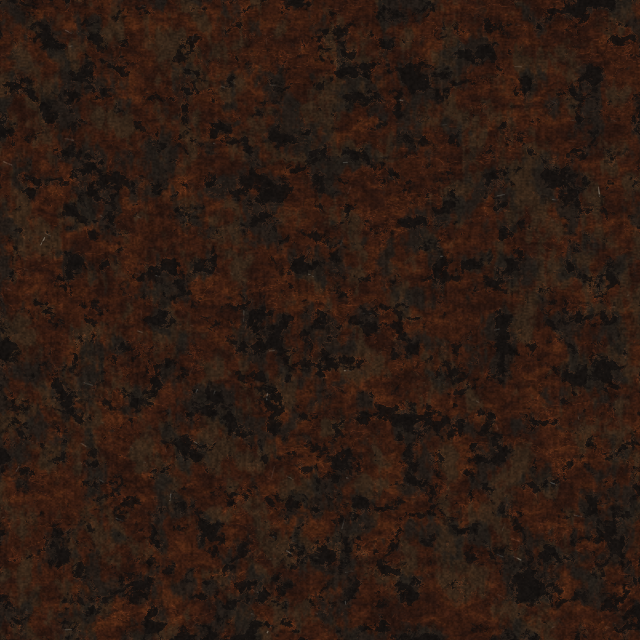
A three.js fragment shader for this texture:

```glsl
// Dark rusted metal: mottled brown rust, slate and olive stains, ragged black patches, pale scratches.
varying vec2 vUv;

float hash(vec2 p) {
  return fract(sin(dot(p, vec2(127.1, 311.7))) * 43758.5453);
}

float valueNoise(vec2 p) {
  vec2 cell = floor(p);
  vec2 f = fract(p);
  vec2 w = f * f * (3.0 - 2.0 * f);
  float bottom = mix(hash(cell), hash(cell + vec2(1.0, 0.0)), w.x);
  float top = mix(hash(cell + vec2(0.0, 1.0)), hash(cell + vec2(1.0)), w.x);
  return mix(bottom, top, w.y);
}

// Layered noise in 0..1; gain sets how rough the fine layers are.
float fbm(vec2 p, float gain) {
  float sum = 0.0;
  float total = 0.0;
  float amplitude = 1.0;
  for (int i = 0; i < 5; i++) {
    sum += amplitude * valueNoise(p);
    total += amplitude;
    amplitude *= gain;
    p = mat2(1.6, 1.2, -1.2, 1.6) * p + 17.3;
  }
  return sum / total;
}

float segmentDistance(vec2 p, vec2 a, vec2 b) {
  vec2 ab = b - a;
  float t = clamp(dot(p - a, ab) / dot(ab, ab), 0.0, 1.0);
  return length(p - a - ab * t);
}

// One short, thin stroke in a random share of the grid cells.
float scratches(vec2 uv, float cells, float share, vec2 direction, float seed) {
  vec2 p = uv * cells;
  vec2 cell = floor(p);
  vec2 key = cell + seed;
  vec2 center = 0.3 + 0.4 * vec2(hash(key + 3.1), hash(key + 7.7));
  float tilt = hash(key + 11.9) - 0.5;
  vec2 halfStroke = (direction + tilt * direction.yx) * mix(0.08, 0.22, hash(key + 5.3));
  float d = segmentDistance(p - cell, center - halfStroke, center + halfStroke) / cells;
  float stroke = 1.0 - smoothstep(0.0003, 0.0018, d);
  return stroke * step(hash(key + 23.5), share) * hash(key + 31.2);
}

// Thin wandering lines along the middle level of a noise field.
float ridge(float n, float width) {
  return 1.0 - smoothstep(0.0, width, abs(n - 0.5));
}

// Rust with cloudy tone changes, drawn out sideways.
vec3 rustLayer(vec2 uv) {
  vec3 deepRust = vec3(0.155, 0.083, 0.058);
  vec3 midRust = vec3(0.210, 0.105, 0.063);
  vec3 brightRust = vec3(0.285, 0.145, 0.075);
  float clouds = fbm(uv * vec2(25.0, 34.0) + 4.0, 0.65);
  float bands = fbm(uv * vec2(34.0, 90.0) + 31.0, 0.65);
  float tone = 0.5 * clouds + 0.5 * bands;
  vec3 color = mix(deepRust, midRust, smoothstep(0.36, 0.52, tone));
  color = mix(color, brightRust, smoothstep(0.51, 0.68, tone));
  float veins = ridge(fbm(uv * vec2(17.0, 42.0) + 57.0, 0.5), 0.018);
  float veinAreas = smoothstep(0.52, 0.68, valueNoise(uv * 13.0 + 8.0));
  return color + vec3(0.070, 0.036, 0.016) * veins * veinAreas;
}

void main() {
  vec3 slate = vec3(0.118, 0.106, 0.092);
  vec3 olive = vec3(0.205, 0.160, 0.108);
  vec3 soot = vec3(0.074, 0.061, 0.055);
  vec3 emberRim = vec3(0.070, 0.030, 0.012);
  vec3 paleMetal = vec3(0.23, 0.24, 0.23);

  vec2 warp = vec2(valueNoise(vUv * 70.0), valueNoise(vUv * 70.0 + 50.0)) - 0.5;
  vec2 uv = vUv + 0.007 * warp;
  vec3 color = rustLayer(uv);

  // Small stains with vertical drips
  float drips = valueNoise(vUv * vec2(170.0, 38.0) + 9.0) - 0.5;
  float stain = fbm(uv * vec2(28.0, 24.0) + 73.0, 0.58);
  float oliveStain = fbm(uv * vec2(27.0, 21.0) + 120.0, 0.62);
  float oliveMask = smoothstep(0.48, 0.66, oliveStain + 0.12 * drips);
  float slateMask = smoothstep(0.47, 0.65, stain + 0.12 * drips);
  color = mix(color, olive, 0.70 * oliveMask);
  color = mix(color, slate, 0.80 * slateMask);

  // Ragged black patches that gather in the slate stains, with rusty rims
  float ragged = fbm(uv * vec2(42.0, 46.0) + 210.0, 0.70);
  float patchField = 0.65 * ragged + 0.35 * stain;
  float sootMask = smoothstep(0.545, 0.605, patchField);
  float rim = smoothstep(0.520, 0.545, patchField) * (1.0 - sootMask);
  float rimAreas = smoothstep(0.45, 0.70, valueNoise(uv * 55.0 + 19.0));
  color += emberRim * rim * rimAreas;
  color = mix(color, soot, 0.85 * sootMask);

  // Scattered dark pits
  float pits = smoothstep(0.70, 0.86, valueNoise(vUv * 150.0 + 41.0));
  color = mix(color, soot, 0.50 * pits * smoothstep(0.44, 0.54, patchField));

  // Fine grain, speckle and brushed streaks
  float grain = valueNoise(vUv * 400.0) - 0.5;
  float speckle = valueNoise(vUv * 210.0 + 25.0) - 0.5;
  float brushed = valueNoise(vUv * vec2(290.0, 70.0) + 67.0) - 0.5;
  color *= 1.0 + 0.36 * grain + 0.22 * speckle + 0.22 * brushed;

  // Sparse pale scratches, mostly on stained areas
  float marks = scratches(vUv, 25.0, 0.09, vec2(0.15, 1.0), 2.0);
  marks += scratches(vUv, 34.0, 0.13, vec2(1.0, -0.25), 83.0);
  float worn = 0.25 + 0.75 * max(oliveMask, slateMask);
  color += paleMetal * marks * worn * smoothstep(0.25, 0.65, valueNoise(vUv * 190.0));

  gl_FragColor = vec4(color, 1.0);
}
```
